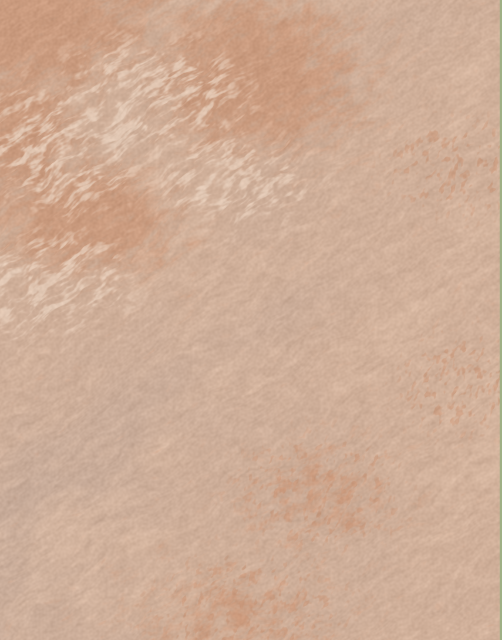
Give the GLSL for this texture, as a Shadertoy shader.

```glsl
// Pale terracotta plaster: a warm base with soft tonal clouds, covered with
// slanted brush fibres and fine grain. Rust pigment and chalky streaks gather
// in soft blots, all made of stretched, layered gradient noise.

const vec3 SAND  = vec3(0.815, 0.688, 0.602);
const vec3 MAUVE = vec3(0.770, 0.665, 0.600);
const vec3 CREAM = vec3(0.850, 0.725, 0.635);
const vec3 RUST  = vec3(0.785, 0.580, 0.460);
const vec3 CHALK = vec3(0.885, 0.790, 0.715);
const vec3 SAGE  = vec3(0.620, 0.690, 0.520);

// Blots of pigment: centre x, centre y, radius x, radius y
const vec4 RUST_BLOTS[6] = vec4[6](
    vec4(0.39, 0.88, 0.19, 0.15), vec4(0.13, 0.66, 0.17, 0.11),
    vec4(0.05, 0.96, 0.24, 0.13), vec4(0.03, 0.79, 0.11, 0.14),
    vec4(0.50, 0.23, 0.14, 0.09), vec4(0.36, 0.03, 0.19, 0.10));
const vec4 SPECKLE_BLOTS[4] = vec4[4](
    vec4(0.72, 0.74, 0.15, 0.10), vec4(0.72, 0.40, 0.13, 0.11),
    vec4(0.50, 0.23, 0.17, 0.12), vec4(0.39, 0.05, 0.21, 0.11));
const vec4 CHALK_BLOTS[4] = vec4[4](
    vec4(0.24, 0.85, 0.18, 0.12), vec4(0.10, 0.77, 0.17, 0.13),
    vec4(0.36, 0.72, 0.16, 0.09), vec4(0.08, 0.56, 0.17, 0.10));

vec2 hashGradient(vec2 cell) {
    vec3 h = fract(cell.xyx * vec3(0.1031, 0.1030, 0.0973));
    h += dot(h, h.yzx + 33.33);
    float angle = 6.2832 * fract((h.x + h.y) * h.z);
    return vec2(cos(angle), sin(angle));
}

float gradientNoise(vec2 p) {
    vec2 i = floor(p), f = fract(p);
    vec2 u = f * f * f * (f * (f * 6.0 - 15.0) + 10.0);
    vec2 e = vec2(1.0, 0.0);
    float a = dot(hashGradient(i), f);
    float b = dot(hashGradient(i + e), f - e);
    float c = dot(hashGradient(i + e.yx), f - e.yx);
    float d = dot(hashGradient(i + 1.0), f - 1.0);
    return 1.5 * mix(mix(a, b, u.x), mix(c, d, u.x), u.y);
}

float fbm(vec2 p, int octaves) {
    float sum = 0.0, weight = 0.6;
    for (int i = 0; i < octaves; i++) {
        sum += weight * gradientNoise(p);
        p = mat2(0.8, 0.6, -0.6, 0.8) * p * 2.03 + 17.3;
        weight *= 0.6;
    }
    return sum;
}

// Coordinates along and across a stroke direction
vec2 rotated(vec2 p, float angle) {
    float c = cos(angle), s = sin(angle);
    return vec2(c * p.x + s * p.y, c * p.y - s * p.x);
}

// Noise drawn out along the stroke direction
float fibres(vec2 p, float angle, vec2 frequency) {
    vec2 q = rotated(p, angle) * frequency;
    return 0.6 * gradientNoise(q) + 0.45 * gradientNoise(q * 1.9 + 41.7);
}

float blot(vec2 p, vec4 shape) {
    vec2 d = (p - shape.xy) / shape.zw;
    return exp(-dot(d, d) * 1.2);
}

void mainImage(out vec4 fragColor, in vec2 fragCoord) {
    vec2 p = fragCoord / iResolution.y;
    float width = iResolution.x / iResolution.y;
    vec2 warped = p + 0.012 * vec2(fbm(p * 9.0, 3), fbm(p * 9.0 + 50.0, 3));

    // Pigment coverage
    float rust = 0.0, speckle = 0.0, chalk = 0.0;
    for (int i = 0; i < 6; i++) rust = max(rust, blot(warped, RUST_BLOTS[i]) * (i < 4 ? 1.0 : 0.5));
    for (int i = 0; i < 4; i++) {
        speckle = max(speckle, blot(warped, SPECKLE_BLOTS[i]));
        chalk = max(chalk, blot(warped, CHALK_BLOTS[i]));
    }

    // Noise layers, from broad clouds to fine grain
    float clouds = fbm(rotated(p, 0.6) * vec2(3.0, 6.0), 4);
    float broad  = fibres(warped, 0.58, vec2(16.0, 55.0));
    float thin   = fibres(warped, 0.62, vec2(45.0, 125.0));
    float ragged = fbm(rotated(warped, 0.55) * vec2(22.0, 42.0), 4);
    float flecks = fibres(p, 1.1, vec2(58.0, 95.0));
    float grain  = gradientNoise(p * 190.0);

    // Base plaster: mauve towards the lower left, cream in the lighter clouds
    float corner = blot(p, vec4(0.02, 0.12, 0.22, 0.26));
    float shade = blot(rotated(p - vec2(0.23, 0.35), 0.75), vec4(0.0, 0.0, 0.32, 0.10));
    vec3 color = mix(SAND, MAUVE, clamp(0.6 * corner + 0.4 * shade - 0.35 * clouds, 0.0, 0.8));
    color = mix(color, CREAM, smoothstep(-0.1, 0.8, clouds + 0.5 * broad) * 0.55);

    // Rust washes, broken speckles and chalky strokes
    float wash = smoothstep(0.15, 0.85, rust + 0.45 * ragged + 0.25 * thin);
    color = mix(color, RUST, 0.75 * wash);
    float dots = smoothstep(0.15, 0.6, flecks + 0.4 * ragged + 0.3 * (speckle - 0.5));
    color = mix(color, RUST, 0.6 * dots * smoothstep(0.1, 0.8, speckle));
    float strokes = smoothstep(0.0, 0.6, 0.6 * broad + 0.6 * thin + 0.5 * ragged + 0.4 * (chalk - 0.4));
    color = mix(color, CHALK, 0.85 * strokes * smoothstep(0.1, 0.8, chalk));

    // Brush relief and paper grain
    color += 0.022 * broad + 0.035 * thin + 0.022 * grain + 0.012 * flecks;

    // Sage strip along the right edge
    float edge = smoothstep(width - 0.0045, width - 0.0025, p.x);
    fragColor = vec4(mix(color, SAGE, edge), 1.0);
}
```
